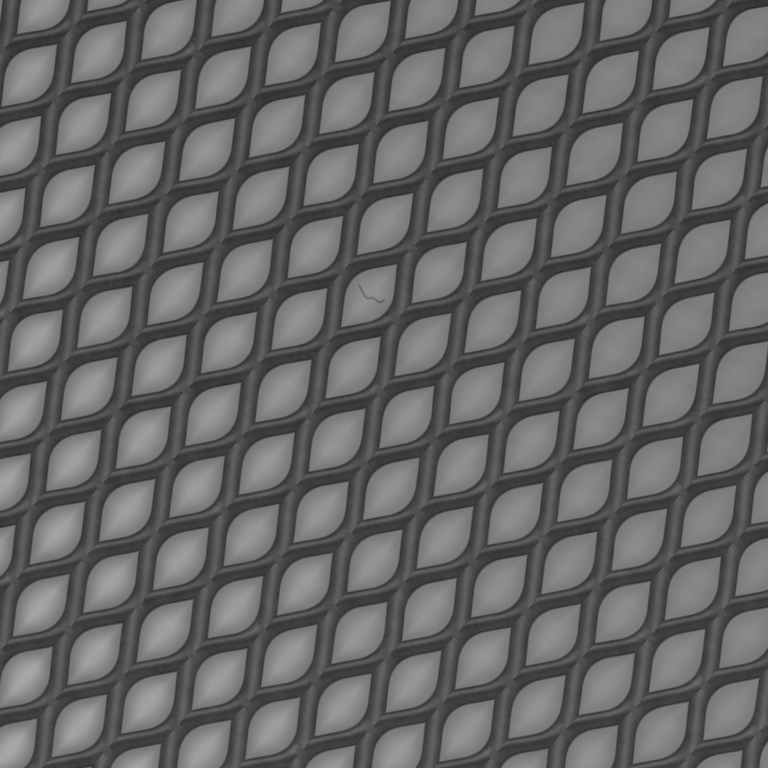
A Shadertoy shader for this texture:

```glsl
// Grey expanded-metal mesh with slanted leaf-shaped openings over a softly lit backing.

const vec2 STEP_ACROSS = vec2(0.0911, 0.0303);
const vec2 STEP_UP = vec2(0.0208, 0.0938);
const vec2 LATTICE_ORIGIN = vec2(0.4805, 0.6146);
const float CELL_SIZE = 0.093;

vec2 hash2(vec2 p) {
    vec3 h = fract(p.xyx * vec3(0.1031, 0.1030, 0.0973));
    h += dot(h, h.yzx + 33.33);
    return fract((h.xx + h.yz) * h.zy);
}

float gradientDot(vec2 corner, vec2 offset) {
    return dot(hash2(corner) * 2.0 - 1.0, offset);
}

// Gradient noise, roughly -0.7 to 0.7
float gradientNoise(vec2 p) {
    vec2 i = floor(p), f = fract(p);
    vec2 u = f * f * f * (f * (f * 6.0 - 15.0) + 10.0);
    vec2 e = vec2(1.0, 0.0);
    float low = mix(gradientDot(i, f), gradientDot(i + e, f - e), u.x);
    float high = mix(gradientDot(i + e.yx, f - e.yx), gradientDot(i + 1.0, f - 1.0), u.x);
    return mix(low, high, u.y);
}

float smoothMax(float a, float b, float k) {
    float h = max(k - abs(a - b), 0.0);
    return max(a, b) + h * h / (4.0 * k);
}

// Lower-right side of an opening: x = distance, y = 1 by upright strands, 0 by flat ones
vec2 openingSide(vec2 q) {
    float right = q.x + 0.117 * q.y - 0.364;
    float bottom = -q.y - 0.149 * q.x - 0.379;
    return vec2(smoothMax(right, bottom, 0.37), smoothstep(-0.22, 0.22, right - bottom));
}

// Nearest opening above-left (xy) and below-right (zw) of a point, as distance and lean
vec4 nearestOpenings(vec2 cell) {
    vec4 nearest = vec4(9.0, 0.0, 9.0, 0.0);
    vec2 base = round(cell);
    for (int j = -1; j <= 1; j++)
    for (int i = -1; i <= 1; i++) {
        vec2 q = cell - base - vec2(i, j);
        vec2 lower = openingSide(q), upper = openingSide(-q);
        if (lower.x > upper.x) {
            if (lower.x < nearest.x) nearest.xy = lower;
        } else if (upper.x < nearest.z) nearest.zw = upper;
    }
    return nearest;
}

float bump(float x, float center, float width) {
    float d = (x - center) / width;
    return exp(-d * d);
}

// Backing seen through the openings, shaded near the strands
float backingTone(vec2 p, float edge) {
    float light = clamp(1.02 - 0.85 * p.x - 0.45 * p.y, 0.0, 1.0);
    float tone = 0.515 + 0.14 * light;
    tone -= (0.035 + 0.16 * light) * smoothstep(-0.27, 0.02, edge);
    tone += 0.025 * gradientNoise(mat2(12.0, 14.0, -5.0, 38.0) * p);
    return tone + 0.008 * gradientNoise(p * 190.0);
}

// Strand relief: flat runs have a pale upper lip, upright runs a pale face
float strandTone(vec2 p, float across, float lean, float edge) {
    float flatRun = 0.205 + 0.15 * bump(across, 0.24, 0.15) + 0.035 * bump(across, 0.75, 0.2);
    float upright = 0.235 + 0.13 * bump(across, 0.52, 0.25);
    float tone = mix(flatRun, upright, lean);
    // Worn glints on the bends
    float worn = smoothstep(-0.15, 0.4, gradientNoise(p * 23.0));
    tone += 0.10 * worn * bump(across, 0.24, 0.12) * bump(lean, 0.45, 0.3);
    tone -= 0.05 * (1.0 - smoothstep(0.0, 0.035, edge));
    tone += 0.035 * gradientNoise(p * 45.0) + 0.025 * gradientNoise(p * 170.0);
    return tone + 0.025 * (0.5 - p.y);
}

// Thin stray fibre caught in one opening
float fibreMask(vec2 p, float pixel) {
    float x = p.x - 0.465;
    float curve = 0.607 + 0.025 * exp(-x / 0.01) + 0.0018 * sin(x * 380.0);
    float slope = -2.5 * exp(-x / 0.01) + 0.68 * cos(x * 380.0);
    float d = abs(p.y - curve) / sqrt(1.0 + slope * slope);
    float span = smoothstep(0.0, 0.004, x) * (1.0 - smoothstep(0.034, 0.038, x));
    return span * (1.0 - smoothstep(0.0005, 0.0012 + pixel, d));
}

void mainImage(out vec4 fragColor, in vec2 fragCoord) {
    vec2 p = fragCoord / iResolution.xy;
    float pixel = 1.0 / min(iResolution.x, iResolution.y);

    // Skewed lattice with a slight hand-stretched wobble
    vec2 cell = inverse(mat2(STEP_ACROSS, STEP_UP)) * (p - LATTICE_ORIGIN);
    cell += 0.025 * vec2(gradientNoise(p * 9.0), gradientNoise(p * 9.0 + 17.0));

    vec4 near = nearestOpenings(cell);
    float edge = min(near.x, near.z);
    vec2 gap = max(near.xz, 0.0);
    float across = gap.x / max(gap.x + gap.y, 0.001);
    float lean = mix(near.y, near.w, across);

    float backing = backingTone(p, edge) - 0.12 * fibreMask(p, pixel);
    float strand = strandTone(p, across, lean, edge);
    float softness = 0.8 * pixel / CELL_SIZE + 0.008;
    float tone = mix(backing, strand, smoothstep(-softness, softness, edge));
    fragColor = vec4(vec3(clamp(tone, 0.0, 1.0)), 1.0);
}
```
